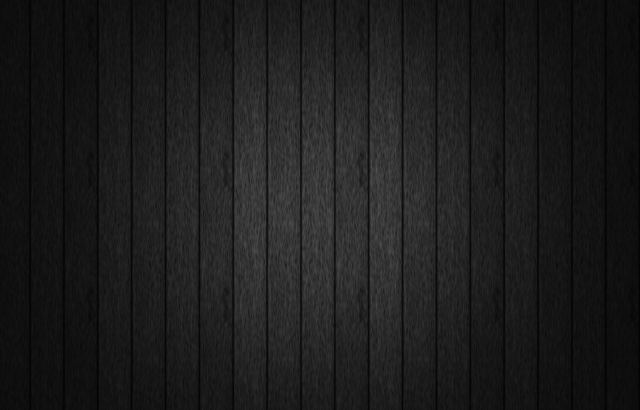
Reproduce this texture procedurally as a Shadertoy shader.

```glsl
// Dark vertical wooden planks with fine grain, lit by a soft central glow.
#define PITCH 0.0826        // plank width, in canvas heights
#define FIRST_SEAM 0.0732   // leftmost seam, in canvas heights
#define TILE 4.0            // planks (and plank widths) per repeat
#define GLOW 0.182
#define AMBIENT 0.054
#define GLOW_SPREAD 0.21
#define GRAIN 0.72
#define SEAM_FLOOR 0.32

const float TAU = 6.2831853;

vec2 hash2(vec2 p) {
    vec3 q = fract(p.xyx * vec3(0.1031, 0.1030, 0.0973));
    q += dot(q, q.yzx + 33.33);
    return fract((q.xx + q.yz) * q.zy);
}

// Whole-number remainder that is safe against rounding
vec2 wrap(vec2 cell, vec2 period) {
    return floor(mod(cell + 0.5, period));
}

// Distance to the nearest scattered point, repeating over the given period
float cellNoise(vec2 p, vec2 period) {
    vec2 cell = floor(p), local = fract(p);
    float nearest = 2.0;
    for (int j = -1; j <= 1; j++) {
        for (int i = -1; i <= 1; i++) {
            vec2 neighbour = vec2(i, j);
            vec2 delta = neighbour + hash2(wrap(cell + neighbour, period)) - local;
            nearest = min(nearest, dot(delta, delta));
        }
    }
    return sqrt(nearest);
}

// Cellular noise stretched along the plank; density is cells per plank width
float streaks(vec2 p, vec2 density) {
    return cellNoise(p * density, TILE * density) - 0.48;
}

// Soft elliptical spot that repeats along the plank
float spot(vec2 p, vec2 centre, vec2 radius) {
    vec2 d = p - centre;
    d.y -= TILE * round(d.y / TILE);
    d /= radius;
    return exp(-dot(d, d));
}

// Layered sines bend the grain slightly, differently on each plank
float grainBend(vec2 p, float id) {
    float y = p.y * TAU / TILE;
    return 0.030 * sin(2.0 * y + id * 2.3)
         + 0.010 * sin(5.0 * y + id * 4.1 + p.x * 3.0)
         + 0.003 * sin(17.0 * y + id + p.x * 9.0);
}

float woodGrain(vec2 p, float id) {
    vec2 bent = p + vec2(grainBend(p, id), 0.0);
    float grain = 0.22 * streaks(bent, vec2(6.0, 0.5));
    grain += 0.42 * streaks(bent + 0.37, vec2(14.0, 1.5));
    grain += 0.55 * streaks(bent + 0.71, vec2(20.0, 5.0));
    // Sparse dark pores, slim and short
    float pore = cellNoise(bent * vec2(11.0, 2.5) + 0.2, TILE * vec2(11.0, 2.5));
    return grain - 0.22 * (1.0 - smoothstep(0.08, 0.32, pore)) + 0.04;
}

// Dark knots on the second plank and chips beside the first
float knots(vec2 p, float id) {
    vec2 q = vec2(fract(p.x), p.y);
    q += 0.02 * vec2(sin(p.y * TAU * 4.0), sin(p.x * 40.0));
    float dark = 0.0;
    for (int i = 0; i < 4; i++) {
        float n = float(i);
        vec2 jitter = hash2(vec2(n + 3.0, 8.0)) - 0.5;
        vec2 knot = vec2(0.75 + 0.16 * jitter.x, 2.72 + 0.27 * n);
        vec2 chip = vec2(0.09 + 0.08 * jitter.y, 0.1 + 0.68 * n);
        if (id == 1.0) dark += 0.36 * spot(q, knot, vec2(0.065, 0.14));
        if (id == 0.0) dark += 0.18 * spot(q, chip, vec2(0.07, 0.06));
    }
    return min(dark, 0.5);
}

// Thin dark gap between planks, with a shaded rim and a faint lit bevel
float seamShade(float x, float pixel) {
    float offset = fract(x + 0.5) - 0.5;
    float d = abs(offset);
    float gap = mix(SEAM_FLOOR, 1.0, smoothstep(0.0, 0.02 + max(0.025, pixel), d));
    float rim = 1.0 - 0.22 * exp(-d * 17.0);
    float bevel = 1.0 + 0.12 * exp(-pow((offset - 0.075) / 0.03, 2.0));
    return gap * rim * bevel;
}

void mainImage(out vec4 fragColor, in vec2 fragCoord) {
    vec2 uv = fragCoord / iResolution.y;
    vec2 plank = vec2(uv.x - FIRST_SEAM, uv.y) / PITCH;
    float id = wrap(floor(plank.xx), vec2(TILE)).x;
    float pixel = 1.0 / (iResolution.y * PITCH);

    // Central light fading into dark corners
    vec2 fromCentre = uv - 0.5 * iResolution.xy / iResolution.y;
    float light = AMBIENT + GLOW * exp(-dot(fromCentre, fromCentre) / GLOW_SPREAD);

    // Plank tone, grain and marks
    float tone = vec4(1.0, 0.93, 1.08, 0.99)[int(id)];
    float wood = tone * (1.0 + GRAIN * woodGrain(plank, id));
    wood *= 1.0 - knots(plank, id);

    float shade = light * wood * seamShade(plank.x, pixel);
    fragColor = vec4(vec3(shade), 1.0);
}
```
